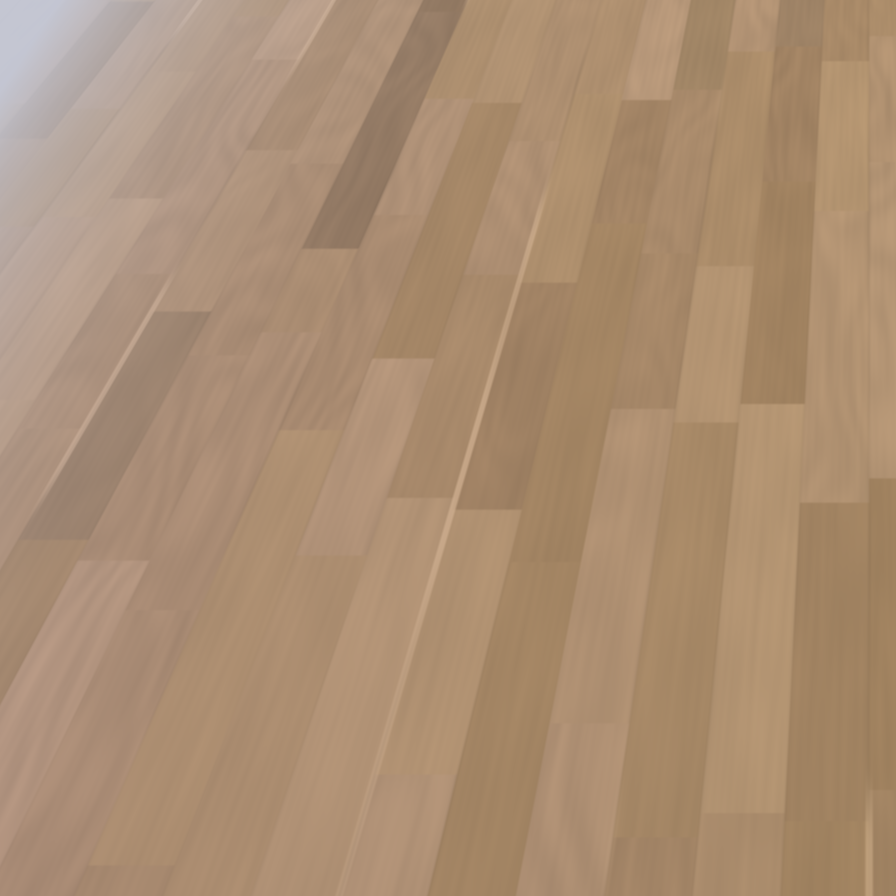
This texture is drawn by a WebGL 1 fragment shader. Its source:

```glsl
precision highp float;
// Oak strip floor receding in perspective, with pale sapwood seams and cool window glare.

#define VANISH vec2(0.97, 2.02)          // vanishing point of the strips
#define STRIP_WIDTH 0.0488               // strip width at unit depth
#define BOARD_LENGTH 0.125               // mean board length in inverse depth
#define EDGE_SOFT 0.0018                 // half width of blurred edges
#define PALE_SEAM -6.0                   // seam with the long sapwood line
#define OAK_DARK vec3(0.605, 0.488, 0.360)
#define OAK_LIGHT vec3(0.720, 0.598, 0.470)
#define SAPWOOD vec3(0.810, 0.685, 0.550)
#define GLARE vec3(0.770, 0.785, 0.840)
#define GRAIN 0.045                      // grain contrast

uniform vec2 u_resolution;

float hash(vec2 p) {
  vec3 q = fract(p.xyx * vec3(0.1031, 0.1030, 0.0973));
  q += dot(q, q.yzx + 33.33);
  return fract((q.x + q.y) * q.z);
}

vec2 gradient(vec2 cell) {
  float angle = 6.2832 * hash(cell);
  return vec2(cos(angle), sin(angle));
}

float gradientNoise(vec2 p) {
  vec2 i = floor(p), f = p - i;
  vec2 w = f * f * f * (f * (f * 6.0 - 15.0) + 10.0);
  float a = dot(gradient(i), f);
  float b = dot(gradient(i + vec2(1, 0)), f - vec2(1, 0));
  float c = dot(gradient(i + vec2(0, 1)), f - vec2(0, 1));
  float d = dot(gradient(i + vec2(1, 1)), f - vec2(1, 1));
  return mix(mix(a, b, w.x), mix(c, d, w.x), w.y);
}

// One board: own tone, mottling, fine fibres and flowing growth rings.
vec3 boardColor(vec2 id, vec2 p) {
  float tone = hash(id + 3.7);
  float figure = hash(id + 41.3);
  vec3 color = mix(OAK_DARK, OAK_LIGHT, 0.1 + 0.8 * tone);
  color *= 1.0 - 0.13 * step(0.92, hash(id + 19.1));
  color *= vec3(1.0, 1.0, 0.97 + 0.06 * figure);

  vec2 q = p + id * vec2(7.31, 5.17);
  float mottle = gradientNoise(q * vec2(1.6, 2.6));
  float fibre = gradientNoise(q * vec2(11.0, 2.2));
  float flow = q.x * 1.5 + 2.4 * gradientNoise(q * vec2(0.9, 1.7) + 9.0);
  float rings = sin(6.2832 * flow + 2.0 * mottle);
  float grain = 0.9 * mottle + 0.7 * fibre + 0.45 * rings * figure * figure;
  return color * (1.0 + GRAIN * grain);
}

// Boards laid end to end along a strip, with jittered joints.
vec3 stripColor(float strip, vec2 p, float soft) {
  float t = p.y + 9.0 * hash(vec2(strip, 2.3));
  float cell = floor(t);
  float joint = 0.15 + 0.6 * hash(vec2(strip, cell) + 11.9);
  float upper = smoothstep(joint - soft, joint + soft, t - cell);
  vec3 near = boardColor(vec2(strip, cell - 1.0), p);
  vec3 far = boardColor(vec2(strip, cell), p);
  return mix(near, far, upper);
}

// Strength of the pale sapwood line along a seam.
float sapwoodAmount(float seam, float along) {
  float wander = gradientNoise(vec2(seam * 5.37, along * 0.9));
  float longLine = 1.0 - smoothstep(6.2, 6.7, along);
  longLine *= clamp(0.7 + 0.9 * wander, 0.25, 0.9);
  float shortLine = 0.75 * smoothstep(0.16, 0.4, wander);
  return abs(seam - PALE_SEAM) < 0.5 ? longLine : shortLine;
}

void main() {
  vec2 uv = gl_FragCoord.xy / u_resolution;

  // Floor plane: x counts strips, y counts board lengths.
  float depth = VANISH.y - uv.y;
  vec2 p = vec2((uv.x - VANISH.x) / (depth * STRIP_WIDTH),
                1.0 / (depth * BOARD_LENGTH));
  float softAcross = EDGE_SOFT / (depth * STRIP_WIDTH);
  float softAlong = EDGE_SOFT / (depth * depth * BOARD_LENGTH);

  // Neighbouring strips blend across their shared seam.
  float seam = floor(p.x + 0.5);
  float across = p.x - seam;
  float right = smoothstep(-softAcross, softAcross, across);
  vec3 color = mix(stripColor(seam - 1.0, p, softAlong),
                   stripColor(seam, p, softAlong), right);

  // Faint dark seams, slightly stronger at every third strip.
  float panel = 1.0 - step(0.5, mod(seam + 0.25, 3.0));
  float line = 1.0 - smoothstep(0.0, 2.0 * softAcross, abs(across));
  float seamWear = 0.5 + gradientNoise(vec2(seam * 3.7, p.y * 1.3));
  color *= 1.0 - line * seamWear * (0.035 + 0.035 * panel);

  // Sapwood lines along the panel seams.
  float pale = 1.0 - smoothstep(0.02, 0.045 + softAcross, abs(across));
  color = mix(color, SAPWOOD, 0.85 * panel * pale * sapwoodAmount(seam, p.y));

  // Rosier light on the left, soft lift toward the top, glare in the corner.
  color *= mix(vec3(1.0, 0.995, 1.06), vec3(1.0, 1.0, 0.98), uv.x);
  color *= 0.985 + 0.04 * uv.y;
  float glare = 1.5 * exp(-6.0 * uv.x - 4.0 * (1.0 - uv.y));
  color = mix(color, GLARE, 0.95 * min(glare, 1.0));

  gl_FragColor = vec4(color, 1.0);
}
```
